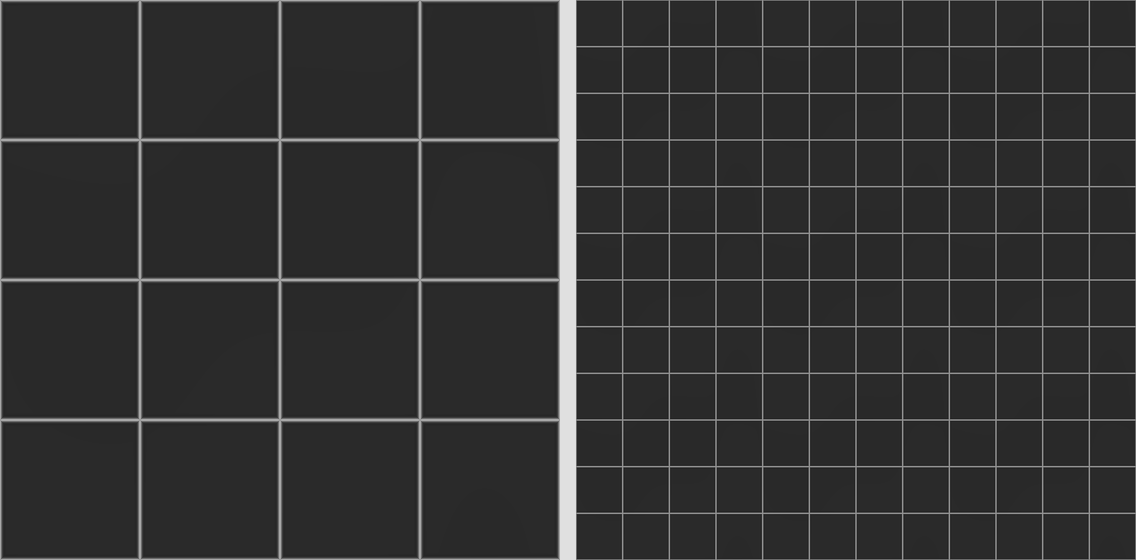
Left, the tile; right, the same tile 3 across and 3 down.
Give the GLSL for this pattern, as a WebGL 1 fragment shader.

```glsl
precision highp float;

uniform vec2 u_resolution;

#define TILES 4.0
#define TILE_COLOR vec3(0.163)
#define GROUT_COLOR vec3(0.70)
#define GROUT_WIDTH 0.0032
#define GROOVE_DEPTH 0.014
#define GROOVE_OFFSET 0.0078
#define GROOVE_WIDTH 0.002
#define MITRE_SHADE 0.12
#define TONE_AMOUNT 0.003

const float TAU = 6.28318;

float bell(float x, float width) {
    float t = x / width;
    return exp(-t * t);
}

// Distance to the nearest vertical and horizontal grid line, in canvas units
vec2 gridDistance(vec2 uv) {
    return (0.5 - abs(fract(uv * TILES) - 0.5)) / TILES;
}

// Faint layered sines with whole periods, so the tone wraps at the edges
float slowTone(vec2 uv) {
    float diagonal = sin(TAU * (uv.x - uv.y) - 0.6);
    float vertical = cos(TAU * uv.y - 0.5);
    float ripple = sin(TAU * (2.0 * uv.x + uv.y));
    return 0.4 * diagonal + 0.4 * vertical + 0.2 * ripple;
}

void main() {
    vec2 uv = gl_FragCoord.xy / u_resolution;
    float pixel = 1.0 / min(u_resolution.x, u_resolution.y);

    vec2 toLine = gridDistance(uv);
    float edge = min(toLine.x, toLine.y);

    // Tile face with a shallow dark groove beside the grout
    vec3 color = TILE_COLOR + TONE_AMOUNT * slowTone(uv);
    color -= GROOVE_DEPTH * bell(edge - GROOVE_OFFSET, max(GROOVE_WIDTH, pixel));

    // Soft rounded grout, widened and dimmed when thinner than a pixel
    float width = max(GROUT_WIDTH, pixel);
    float grout = bell(edge, width) * GROUT_WIDTH / width;

    // Slight shade along the diagonals where lines cross
    grout *= 1.0 - MITRE_SHADE * bell(toLine.x - toLine.y, 0.6 * width);

    gl_FragColor = vec4(mix(color, GROUT_COLOR, grout), 1.0);
}
```
